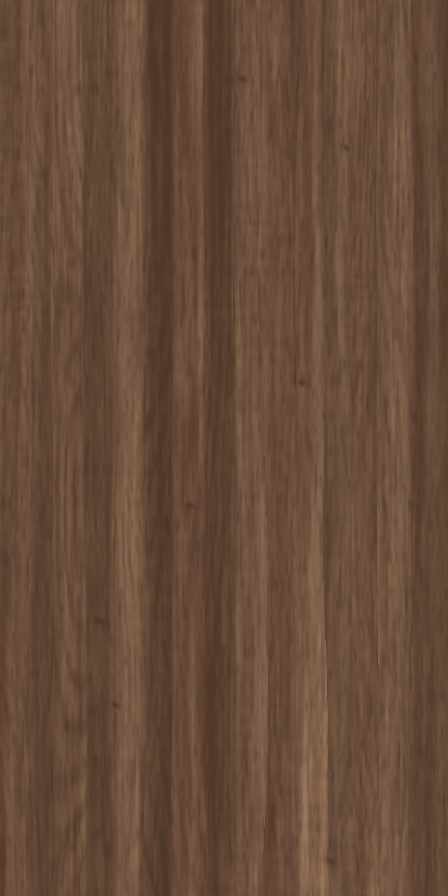
A WebGL 1 fragment shader for this texture:

```glsl
precision highp float;
// Walnut veneer: narrow upright staves of alternating tone with wandering seams.
// Stretched noise gives streaks, fibres and pores; contour lines of a growth
// field give the arched figure, and a few small knots bend the grain.
uniform vec2 u_resolution;

const vec3 WALNUT = vec3(0.402, 0.293, 0.222);     // middle tone
const vec3 TONE_STEP = vec3(0.051, 0.045, 0.036);  // colour change per unit of tone
const vec3 RED_CAST = vec3(0.010, -0.003, 0.002);  // warmth that varies by stave
const int STAVES = 15;
const float STAVE_WIDTH = 0.067;
const float STAVE_CONTRAST = 1.0;
const float BROAD_CONTRAST = 1.0;
const float STREAK_CONTRAST = 1.15;
const float FIBRE_CONTRAST = 0.95;
const float FIGURE_CONTRAST = 0.75;
const float PORE_DEPTH = 0.7;
const float LIGHT_LIFT = 0.13;                     // brightens the palest wood
const float RINGS = 32.0;                          // growth rings per canvas width
const int KNOTS = 7;
const float KNOT_SIZE = 0.0065;

float hash(vec2 p) {
  vec3 q = fract(vec3(p.xyx) * 0.1031);
  q += dot(q, q.yzx + 33.33);
  return fract((q.x + q.y) * q.z);
}

// Smooth value noise from -1 to 1.
float noise(vec2 p) {
  vec2 cell = floor(p);
  vec2 f = fract(p);
  f = f * f * (3.0 - 2.0 * f);
  float low = mix(hash(cell), hash(cell + vec2(1.0, 0.0)), f.x);
  float high = mix(hash(cell + vec2(0.0, 1.0)), hash(cell + vec2(1.0, 1.0)), f.x);
  return 2.0 * mix(low, high, f.y) - 1.0;
}

// Light and dark staves alternate and slowly drift out of step.
float staveTone(float index) {
  return STAVE_CONTRAST * cos(2.856 * (index - 6.0));
}

// Left edge of a stave; some wander much more than others.
float seamX(float index, float y) {
  float jitter = 0.5 * (hash(vec2(index, 7.0)) - 0.5);
  float wander = mix(0.002, 0.012, hash(vec2(index, 19.0)));
  return (index + jitter) * STAVE_WIDTH - 0.015
       + wander * noise(vec2(index * 5.3, y * 2.6 + index));
}

void main() {
  vec2 p = gl_FragCoord.xy / u_resolution.x;
  float pixel = 1.0 / u_resolution.x;

  // Staves: blend across each seam, some crisp and some soft.
  float stave = 0.0;
  float tone = staveTone(0.0);
  float seamShade = 0.0;
  for (int i = 1; i < STAVES; i++) {
    float index = float(i);
    float d = p.x - seamX(index, p.y);
    float softness = max(pixel, mix(0.002, 0.022, hash(vec2(index, 31.0))));
    tone = mix(tone, staveTone(index), smoothstep(-softness, softness, d));
    stave = mix(stave, index, smoothstep(-0.5 * pixel, 0.5 * pixel, d) > 0.5 ? 1.0 : 0.0);
    seamShade += hash(vec2(index, 43.0)) * exp(-d * d / 0.000012);
  }

  // Knots: dark flattened cores with a tail, pushing the fibres aside.
  float knotShade = 0.0;
  float bend = 0.0;
  for (int i = 0; i < KNOTS; i++) {
    float index = float(i);
    float height = u_resolution.y / u_resolution.x;
    vec2 spot = vec2(hash(vec2(index, 3.0)),
                     height * (index + hash(vec2(index, 5.0))) / float(KNOTS));
    vec2 d = (p - spot) / KNOT_SIZE;
    d.y += 0.3 * d.x;
    knotShade += exp(-dot(d * vec2(0.8, 1.3), d)) + 0.25 * exp(-dot(d * vec2(0.06, 0.5), d));
    bend += 0.5 * KNOT_SIZE * d.x * exp(-dot(d * vec2(0.15, 0.04), d));
  }

  // Grain space: each stave is a separate cut of the wood.
  vec2 g = vec2(p.x - bend + 0.005 * noise(vec2(p.x * 7.0 + stave * 3.7, p.y * 2.2)), p.y);
  vec2 cut = vec2(stave * 17.3, stave * 9.1);

  // Streaks along the grain; the broad bands run on across the seams.
  float broad = noise(g * vec2(13.0, 0.5) + 21.0);
  float streak = 0.55 * noise(g * vec2(34.0, 0.7) + cut)
               + 0.5 * noise(g * vec2(72.0, 1.3) + cut);
  tone += BROAD_CONTRAST * broad + STREAK_CONTRAST * streak;

  // Arched figure: contours of a bent growth field, strong in a few staves.
  float growth = RINGS * g.x + 5.0 * noise(g * vec2(7.0, 0.95) + cut)
               + 0.2 * noise(g * vec2(20.0, 3.0) + cut);
  float ring = 0.5 + 0.5 * sin(6.2832 * growth);
  float figure = mix(0.15, 1.0, pow(hash(vec2(stave, 61.0)), 1.5));
  tone += FIGURE_CONTRAST * figure * (0.4 - ring * ring);

  // Fine fibres and short dark pores.
  float fibre = 0.65 * noise(g * vec2(150.0, 7.0) + cut)
              + 0.4 * noise(g * vec2(190.0, 40.0) + cut.yx);
  float pore = smoothstep(0.25, 0.85, noise(g * vec2(170.0, 26.0) + cut + 50.0));
  tone += FIBRE_CONTRAST * fibre - PORE_DEPTH * pore;

  // Faint ripple across the fibres.
  float rippleZone = smoothstep(0.1, 0.8, noise(p * vec2(9.0, 1.5) + 80.0));
  tone += 0.25 * rippleZone * noise(p * vec2(20.0, 80.0) + cut);

  tone -= 0.35 * seamShade + 2.0 * knotShade;
  tone = clamp(tone + 0.1, -2.3, 2.8);
  tone += LIGHT_LIFT * (tone * tone - 1.0);
  float warmth = hash(vec2(stave, 73.0)) - 0.5;
  gl_FragColor = vec4(WALNUT + tone * TONE_STEP + warmth * RED_CAST, 1.0);
}
```
